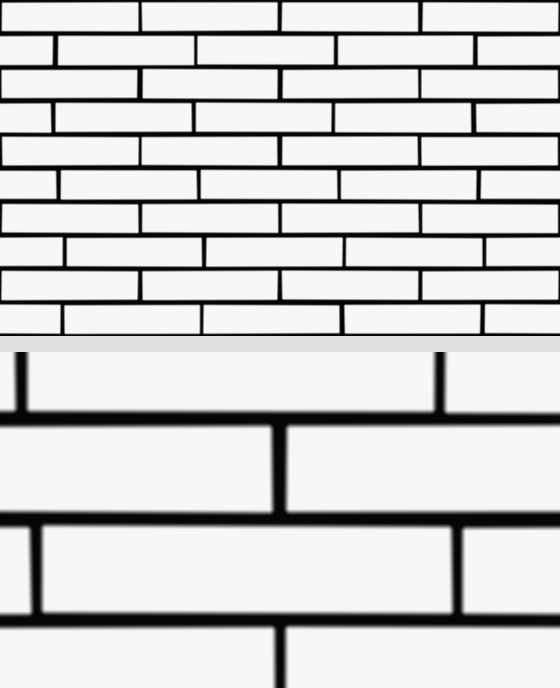
Top, the full canvas; bottom, a detail of the centre.
Give the GLSL for this pattern, as a WebGL 2 fragment shader.

```glsl
#version 300 es
precision highp float;

uniform vec2 u_resolution;
out vec4 outColor;

// Layout: bricks across and rows up
const vec2 REPEATS = vec2(4.0, 10.0);
const float STAGGER = 0.42;        // shift of alternate rows, in bricks
const float STAGGER_DRIFT = 0.04;  // slow change of that shift over the rows
const float DRIFT_PEAK = 1.5;      // row where the drift is greatest

// Mortar, in canvas heights; each brick owns half of every joint
const float SIDE_INSET = 0.0060;
const float SIDE_JITTER = 0.0022;
const float BED_INSET = 0.0070;
const float BED_JITTER = 0.0013;
const float SLANT = 0.0010;
const float CORNER_RADIUS = 0.0040;
const float EDGE_SOFTNESS = 0.0039;

const vec3 BRICK_COLOR = vec3(0.97);
const vec3 MORTAR_COLOR = vec3(0.02);
const float TAU = 6.283185;

// Four values in -1..1 for one brick
vec4 brickHash(vec2 id, float seed) {
  vec4 phase = dot(id, vec2(12.99, 78.23)) + seed + vec4(0.0, 3.7, 7.9, 13.1);
  return fract(sin(phase) * 4375.85) * 2.0 - 1.0;
}

// Horizontal shift of a row, in bricks
float rowShift(float row) {
  float drift = cos(TAU * (row - DRIFT_PEAK) / REPEATS.y);
  return mod(row, 2.0) < 0.5 ? STAGGER + STAGGER_DRIFT * drift : 0.0;
}

// Distance inward from the nearest edge of a rounded, uneven brick
float brickDistance(vec2 local, vec2 size, vec2 id) {
  vec4 jitter = brickHash(id, 1.3);
  vec4 slant = brickHash(id, 5.7) * SLANT;
  vec2 across = local * 2.0 - 1.0;
  vec2 low = local * size;
  vec2 high = size - low;

  // Left and right edges lean with height, bottom and top with width
  vec2 sides = vec2(low.x, high.x) - SIDE_INSET
             - jitter.xy * SIDE_JITTER - slant.xy * across.y;
  vec2 beds = vec2(low.y, high.y) - BED_INSET
            - jitter.zw * BED_JITTER - slant.zw * across.x;

  vec2 inside = vec2(min(sides.x, sides.y), min(beds.x, beds.y));
  float depth = max(min(inside.x, inside.y) - CORNER_RADIUS, 0.0);
  return CORNER_RADIUS - length(max(CORNER_RADIUS - inside, 0.0)) + depth;
}

void main() {
  vec2 uv = gl_FragCoord.xy / u_resolution;
  vec2 brickSize = vec2(u_resolution.x / u_resolution.y, 1.0) / REPEATS;

  // Staggered grid with wrapped brick indices
  vec2 grid = uv * REPEATS;
  grid.x -= rowShift(floor(grid.y));
  vec2 id = mod(floor(grid), REPEATS);

  float edge = brickDistance(fract(grid), brickSize, id);
  float soft = max(EDGE_SOFTNESS, 0.75 / u_resolution.y);
  float brick = smoothstep(-soft, soft, edge);
  outColor = vec4(mix(MORTAR_COLOR, BRICK_COLOR, brick), 1.0);
}
```
